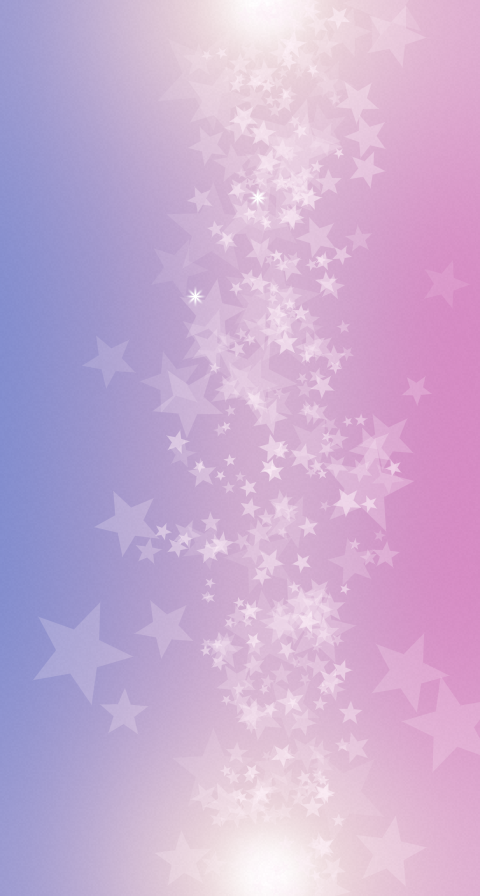
This background is drawn by a WebGL 2 fragment shader. Its source:

```glsl
#version 300 es
precision highp float;
// Pastel blue-to-pink backdrop with cream glows at the top and bottom edges.
// A vertical stream of translucent five-pointed stars is scattered in three
// size layers by hashing, then finished with two eight-rayed sparkles.

#define LARGE_STARS 54
#define MEDIUM_STARS 85
#define SMALL_STARS 270
#define STREAM_X 0.585
#define STAR_WAIST 0.43
#define HALO_SIZE 0.145
#define CORE_SIZE 0.052
#define GRAIN 0.012

uniform vec2 u_resolution;
out vec4 fragColor;

const float PI = 3.14159;
const vec3 BLUE = vec3(0.50, 0.55, 0.81);
const vec3 LAVENDER = vec3(0.65, 0.60, 0.80);
const vec3 MAUVE = vec3(0.79, 0.65, 0.80);
const vec3 PINK = vec3(0.84, 0.55, 0.77);
const vec3 PALE_PINK = vec3(0.89, 0.75, 0.85);
const vec3 CREAM = vec3(0.94, 0.87, 0.86);
const vec3 STAR_TINT = vec3(0.99, 0.94, 0.97);

float hash(float n, float seed) {
    return fract(sin(n * 12.9898 + seed * 78.233) * 43758.5453);
}

float gauss(float d, float width) {
    return exp(-d * d / (width * width));
}

// Signed distance to the edge lines of a five-pointed star.
float starDistance(vec2 p, float radius) {
    float sector = PI / 5.0;
    float a = abs(mod(atan(p.x, p.y) + sector, 2.0 * sector) - sector);
    vec2 q = length(p) * vec2(sin(a), cos(a));
    vec2 edge = STAR_WAIST * vec2(sin(sector), cos(sector)) - vec2(0.0, 1.0);
    return dot(q - vec2(0.0, radius), normalize(vec2(-edge.y, edge.x)));
}

// Smooth horizontal gradient, paler toward both ends of the canvas.
vec3 backdrop(vec2 uv) {
    vec3 c = mix(BLUE, LAVENDER, smoothstep(-0.08, 0.32, uv.x));
    c = mix(c, MAUVE, smoothstep(0.18, 0.56, uv.x));
    c = mix(c, PINK, smoothstep(0.55, 0.98, uv.x));
    float ends = smoothstep(0.12, 0.5, abs(uv.y - 0.5));
    c = mix(c, PALE_PINK, ends * mix(0.25, 0.62, smoothstep(0.0, 0.7, uv.x)));
    return mix(c, PALE_PINK, 0.4 * gauss(uv.x - STREAM_X, 0.16));
}

// Cream halo around a white core.
vec3 addGlow(vec3 c, vec2 p, vec2 center) {
    vec2 d = p - center;
    c = mix(c, CREAM, 0.9 * gauss(length(d * vec2(0.9, 1.0)), HALO_SIZE));
    return mix(c, vec3(1.0), gauss(length(d), CORE_SIZE));
}

// One layer of stars; spread is the half width of the stream.
vec3 addStars(vec3 c, vec2 p, float aspect, int count, float seed,
              float spread, vec2 sizes, vec2 alphas) {
    float aa = 0.7 / u_resolution.y;
    for (int i = 0; i < count; i++) {
        float n = float(i) + 1.0;
        float y = fract(n * 0.618034 + 0.15 * hash(n, seed));
        float side = hash(n, seed + 1.0) + hash(n, seed + 2.0) - 1.0;
        float width = spread * (0.75 + 0.65 * gauss(y - 0.49, 0.17));
        vec2 center = vec2((STREAM_X + side * width) * aspect, y);
        float size = hash(n, seed + 3.0);
        float radius = mix(sizes.x, sizes.y, size * size);
        vec2 d = p - center;
        if (dot(d, d) > radius * radius * 1.2) continue;
        float turn = (hash(n, seed + 4.0) - 0.5) * 1.2;
        d = mat2(cos(turn), sin(turn), -sin(turn), cos(turn)) * d;
        float mask = 1.0 - smoothstep(-aa, aa, starDistance(d, radius));
        float alpha = mix(alphas.x, alphas.y, hash(n, seed + 5.0));
        c = mix(c, STAR_TINT, mask * alpha);
    }
    return c;
}

// Eight thin tapering rays with a bright centre.
float sparkle(vec2 d, float radius) {
    float a = mod(atan(d.y, d.x) + PI / 8.0, PI / 4.0) - PI / 8.0;
    float r = length(d);
    float ray = gauss(r * sin(a), 0.0014) * (1.0 - smoothstep(0.2, 1.0, r / radius));
    return max(ray, gauss(r, 0.003));
}

void main() {
    vec2 uv = gl_FragCoord.xy / u_resolution;
    float aspect = u_resolution.x / u_resolution.y;
    vec2 p = vec2(uv.x * aspect, uv.y);

    vec3 color = backdrop(uv);
    color = addGlow(color, p, vec2(0.55 * aspect, 1.0));
    color = addGlow(color, p, vec2(0.56 * aspect, 0.022));

    // Large faint stars first, small bright ones on top
    color = addStars(color, p, aspect, LARGE_STARS, 3.0, 0.52, vec2(0.028, 0.062), vec2(0.10, 0.24));
    color = addStars(color, p, aspect, MEDIUM_STARS, 17.0, 0.30, vec2(0.014, 0.026), vec2(0.15, 0.36));
    color = addStars(color, p, aspect, SMALL_STARS, 31.0, 0.21, vec2(0.006, 0.017), vec2(0.22, 0.62));

    float shine = sparkle(p - vec2(0.537 * aspect, 0.779), 0.013);
    shine += sparkle(p - vec2(0.407 * aspect, 0.669), 0.013);
    color = mix(color, vec3(1.0), min(shine, 1.0));

    // Fine paper grain
    vec2 cell = floor(uv * vec2(274.0, 512.0));
    color += GRAIN * (hash(cell.x, cell.y) - 0.5);
    fragColor = vec4(color, 1.0);
}
```
